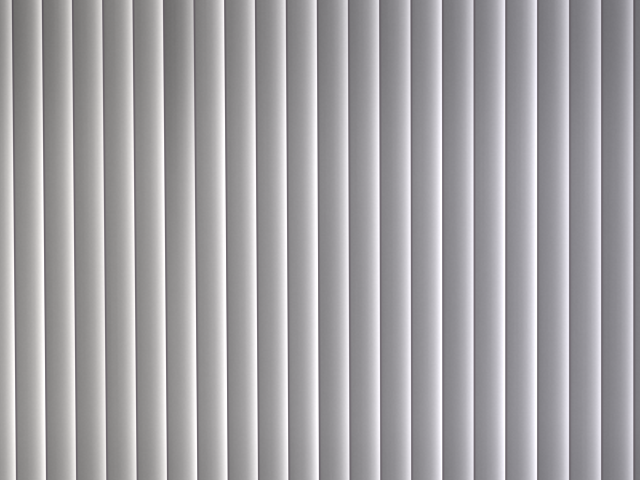
Give the GLSL for this texture, as a Shadertoy shader.

```glsl
// Vertical window blind: overlapping curved slats, each ramping from a dark seam
// to a backlit bright rim. Slat pitch widens slightly rightwards and the left
// slats lean; tone varies per slat, with lens shading and faint streaks on top.

const vec3 SLAT_COUNT = vec3(-0.417, 21.39, -0.79); // slat index: offset, slope, bend
const float LEAN = 0.0065;        // sideways drift of the left slats at the bottom
const float BODY_DARK = 0.505;    // tone just right of a seam
const float BODY_RISE = 0.15;     // slow rise across a slat
const float RIM_GAIN = 0.42;      // backlight added towards the rim
const float RIM_POWER = 4.0;
const float SEAM_WIDTH = 0.05;    // softness of a seam, in slats
const vec3 SEAM_COLOR = vec3(0.43, 0.405, 0.43);
const vec3 WARM_TINT = vec3(1.012, 1.0, 0.992);
const vec3 COOL_TINT = vec3(0.997, 0.988, 1.028);
const float SLAT_VARIATION = 0.05;
const float SHADED_SLAT = 5.0;    // slat lying in shadow near its top
const float SHADED_DEPTH = 0.13;
const float STREAK_GAIN = 0.012;
const float GRAIN_GAIN = 0.012;

float hash(vec2 p) {
    vec3 q = fract(vec3(p.xyx) * 0.1031);
    q += dot(q, q.yzx + 33.33);
    return fract((q.x + q.y) * q.z);
}

float noise(vec2 p) {
    vec2 cell = floor(p);
    vec2 t = fract(p);
    t = t * t * (3.0 - 2.0 * t);
    return mix(mix(hash(cell), hash(cell + vec2(1, 0)), t.x),
               mix(hash(cell + vec2(0, 1)), hash(cell + vec2(1, 1)), t.x), t.y);
}

// Continuous slat coordinate: integer part is the slat, fraction the place on it
float slatCoord(vec2 uv) {
    float x = uv.x - LEAN * (1.0 - uv.y) * (1.0 - smoothstep(0.2, 0.8, uv.x));
    return SLAT_COUNT.x + x * (SLAT_COUNT.y + x * SLAT_COUNT.z);
}

// Brightness across one slat, seam excluded
float slatProfile(float f, float rimScale) {
    float rim = RIM_GAIN * pow(f, RIM_POWER) * rimScale;
    return BODY_DARK + BODY_RISE * f + rim;
}

// Shadow at the top and vignetting at both sides
float lensShade(vec2 uv) {
    float top = 0.10 * smoothstep(0.6, 1.0, uv.y);
    float left = 0.10 * (1.0 - smoothstep(0.0, 0.16, uv.x)) * smoothstep(0.2, 1.0, uv.y);
    float right = 0.09 * smoothstep(0.88, 1.0, uv.x);
    float bottom = 0.04 * (1.0 - smoothstep(0.0, 0.15, uv.y));
    return 1.025 - top - left - right - bottom;
}

void mainImage(out vec4 fragColor, in vec2 fragCoord) {
    vec2 uv = fragCoord / iResolution.xy;
    float s = slatCoord(uv);
    float slat = floor(s);
    float f = s - slat;
    float px = fwidth(s);

    // Per-slat variation, strongest towards the top
    float vary = hash(vec2(slat + 7.0, 3.0)) - 0.5;
    float shaded = 1.0 - step(0.5, abs(slat - SHADED_SLAT));
    float slatShade = 1.0 + SLAT_VARIATION * vary
                    - SHADED_DEPTH * shaded * smoothstep(0.3, 1.0, uv.y);
    float rimScale = 1.0 + 0.2 * vary - 0.25 * shaded * uv.y;

    // Slat tone with fine lengthwise streaks and grain
    float tone = slatProfile(f, rimScale) * slatShade * lensShade(uv);
    tone += STREAK_GAIN * (noise(vec2(s * 14.0, uv.y * 3.0)) - 0.5);
    tone += GRAIN_GAIN * (noise(uv * vec2(400.0, 300.0)) - 0.5);
    vec3 color = tone * mix(WARM_TINT, COOL_TINT, smoothstep(0.1, 0.9, uv.x));

    // Dark seam: sharp on the rim side, softer on the following slat
    float rimFade = smoothstep(1.0 - max(SEAM_WIDTH, 1.5 * px), 1.0, f);
    float shadowFade = 1.0 - smoothstep(0.0, SEAM_WIDTH * 1.4, f);
    color = mix(color, SEAM_COLOR * lensShade(uv), max(rimFade, shadowFade));

    fragColor = vec4(clamp(color, 0.0, 1.0), 1.0);
}
```
